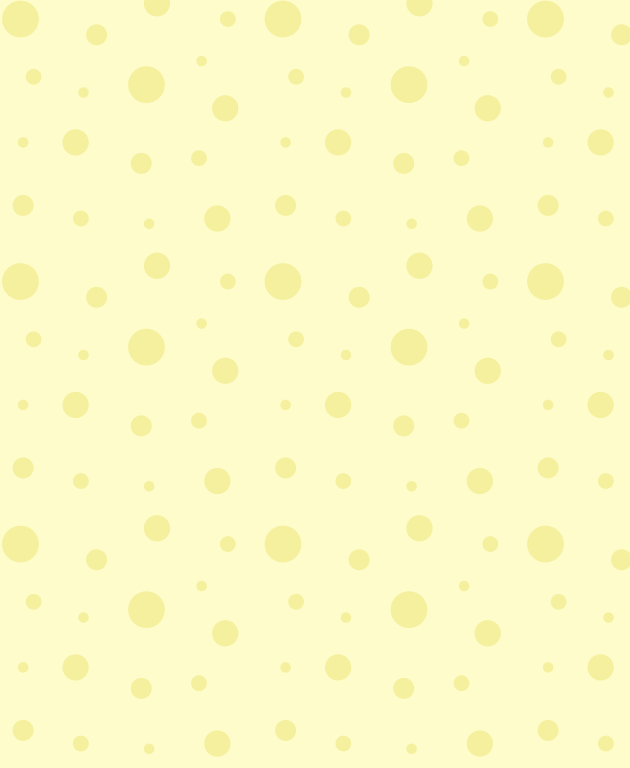
Give the GLSL for this pattern, as a Shadertoy shader.

```glsl
// Pale cream ground with scattered butter-yellow dots in five sizes.
// A square tile, 100 units wide, holds 17 dots and repeats in both directions;
// each dot is a wrapped circle distance, so no seam shows at the tile edges.

// Dot centres inside the tile, ordered from largest to smallest
const vec2 CENTERS[17] = vec2[17](
    vec2(11, 11), vec2(59, 36),
    vec2(63, 5), vec2(86, 87), vec2(32, 58), vec2(89, 45),
    vec2(12, 82), vec2(40, 17), vec2(57, 66),
    vec2(16, 33), vec2(79, 64), vec2(34, 87), vec2(90, 11),
    vec2(80, 27), vec2(60, 89), vec2(35, 39), vec2(12, 58));

float dotRadius(int i) {
    return i < 2 ? 7.0 : i < 6 ? 5.0 : i < 9 ? 4.0 : i < 13 ? 3.0 : 2.0;
}

// Signed distance to the nearest dot of the endlessly repeated tile
float dotField(vec2 p) {
    float nearest = 100.0;
    for (int i = 0; i < 17; i++) {
        vec2 offset = p - CENTERS[i];
        offset -= 100.0 * floor(offset / 100.0 + 0.5);
        nearest = min(nearest, length(offset) - dotRadius(i));
    }
    return nearest;
}

void mainImage(out vec4 fragColor, in vec2 fragCoord) {
    // Tile units, measured downward from the top left corner
    float pixel = 292.57 / iResolution.y;
    vec2 p = vec2(fragCoord.x, iResolution.y - fragCoord.y) * pixel + vec2(3.2, 3.75);

    // One-pixel soft edge between ground and dots
    float coverage = clamp(0.5 - dotField(p) / pixel, 0.0, 1.0);
    vec3 color = mix(vec3(1.0, 0.99, 0.80), vec3(0.96, 0.94, 0.62), coverage);
    fragColor = vec4(color, 1.0);
}
```
